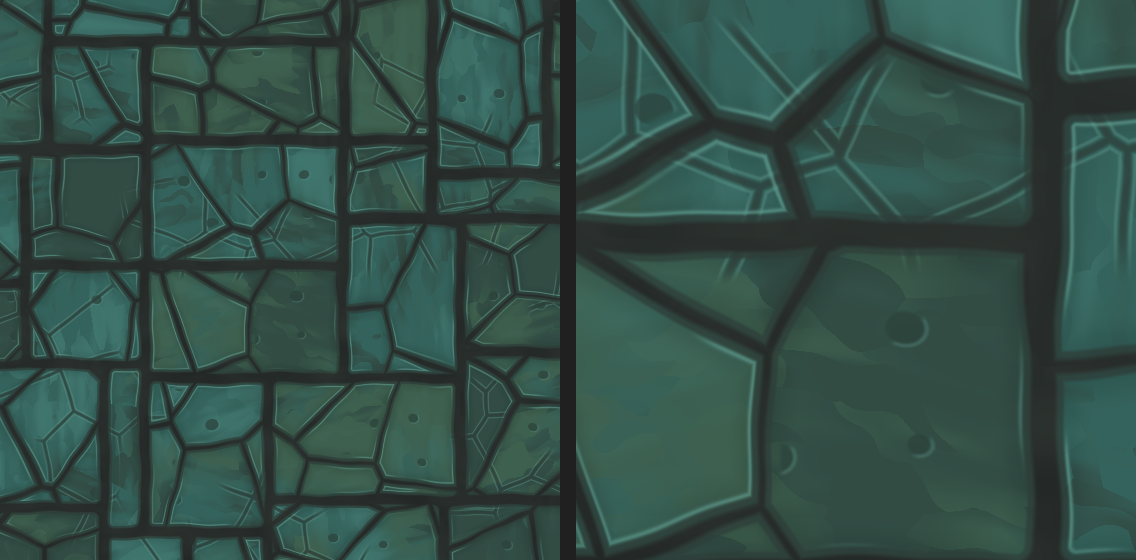
Left: the whole. Right: its middle third, enlarged.
Reproduce this texture procedurally as a WebGL 2 fragment shader.

```glsl
#version 300 es
precision highp float;
// Painted wall of teal and mossy stone blocks, split into cracked, pitted shards.

uniform vec2 u_resolution;
out vec4 fragColor;

const float BLOCKS = 4.6;        // block grid cells across the canvas
const float SHARDS = 6.0;        // shard cells across the canvas
const float MORTAR = 0.0085;     // half width of the gap between blocks
const float CRACK = 0.0036;      // half width of the gap between shards
const float BEVEL = 0.0042;      // width of the dim chamfer
const float SOFT = 0.0013;       // edge softness
const float PITS = 14.0;         // pit cells across the canvas
const float PIT_CHANCE = 0.3;
const vec3 DEEP = vec3(0.135, 0.155, 0.148);
const vec3 GROUT = vec3(0.175, 0.198, 0.185);
const vec3 CHAMFER = vec3(0.18, 0.245, 0.225);
const vec3 SHADE = vec3(0.195, 0.30, 0.268);
const vec3 TEAL = vec3(0.205, 0.385, 0.36);
const vec3 MOSS = vec3(0.245, 0.375, 0.305);
const vec3 BRIGHT = vec3(0.25, 0.46, 0.43);
const vec3 GLINT = vec3(0.37, 0.60, 0.55);

float hash(vec2 p) {
  vec3 q = fract(p.xyx * vec3(0.1031, 0.1030, 0.0973));
  q += dot(q, q.yzx + 33.33);
  return fract((q.x + q.y) * q.z);
}

vec2 hash2(vec2 p) { return vec2(hash(p + 17.3), hash(p + 71.9)); }

mat2 turn(float a) { return mat2(cos(a), sin(a), -sin(a), cos(a)); }

float noise(vec2 p) {
  vec2 i = floor(p), f = fract(p);
  f = f * f * (3.0 - 2.0 * f);
  return mix(mix(hash(i), hash(i + vec2(1, 0)), f.x),
             mix(hash(i + vec2(0, 1)), hash(i + vec2(1, 1)), f.x), f.y);
}

// Layered sines that make straight lines look hand drawn
vec2 wobble(vec2 p) {
  return sin(p.yx * 31.0 + vec2(0.0, 2.0)) * 0.0016
       + sin(p.yx * 83.0 + p * 40.0) * 0.0008;
}

// Cellular noise: x = distance to the cell border, y = random value of the cell
vec2 cellular(vec2 p) {
  vec2 base = floor(p), nearest = vec2(0), owner = vec2(0);
  float best = 9.0, border = 9.0;
  for (int k = 0; k < 9; k++) {
    vec2 cell = base + vec2(k % 3 - 1, k / 3 - 1);
    vec2 r = cell + 0.08 + 0.84 * hash2(cell) - p;
    if (dot(r, r) < best) { best = dot(r, r); nearest = r; owner = cell; }
  }
  for (int k = 0; k < 25; k++) {
    vec2 cell = owner + vec2(k % 5 - 2, k / 5 - 2);
    vec2 r = cell + 0.08 + 0.84 * hash2(cell) - p;
    vec2 gap = r - nearest;
    if (dot(gap, gap) > 1e-4) border = min(border, dot(0.5 * (r + nearest), normalize(gap)));
  }
  return vec2(border, hash(owner + 5.5));
}

float seam(vec2 cell) { return 0.14 + 0.72 * hash(cell + 40.0); }

bool isUpright(vec2 cell) { return mod(cell.x + cell.y, 2.0) < 0.5; }

// Pinwheel layout: cells hold upright and level seams in turn; a block surrounds each grid corner
vec4 blockBounds(vec2 p) {
  vec2 c = floor(p), f = p - c, v = c;
  vec2 side = sign(f - seam(c));
  if (isUpright(c)) v += step(vec2(seam(c), seam(c + vec2(side.x, 0))), f);
  else v += step(vec2(seam(c + vec2(0, side.y)), seam(c)), f);
  float lowLeft = seam(v - 1.0) - 1.0, upRight = seam(v);
  float upLeft = seam(v - vec2(1, 0)), lowRight = seam(v - vec2(0, 1));
  return v.xyxy + (isUpright(v) ? vec4(lowLeft, lowRight - 1.0, upRight, upLeft)
                                : vec4(upLeft - 1.0, lowLeft, lowRight, upRight));
}

void main() {
  vec2 uv = gl_FragCoord.xy / min(u_resolution.x, u_resolution.y);
  float soft = max(SOFT, 0.7 / min(u_resolution.x, u_resolution.y));
  vec2 p = uv + wobble(uv);

  // Blocks with rounded corners
  vec4 bounds = blockBounds(p * BLOCKS);
  vec2 middle = 0.5 * (bounds.xy + bounds.zw);
  vec2 q = (abs(p * BLOCKS - middle) - 0.5 * (bounds.zw - bounds.xy)) / BLOCKS + 0.018;
  float inset = 0.018 - length(max(q, 0.0)) - min(max(q.x, q.y), 0.0);
  float blockId = hash(floor(middle * 37.0));

  // Shards, turned and stretched differently in each block
  vec2 local = turn(blockId * 6.28) * p * SHARDS * vec2(1.0, 1.0) + blockId * 50.0;
  vec2 shard = cellular(local * vec2(0.85, 1.15));
  float width = CRACK * (0.5 + noise(p * 13.0));
  float crack = shard.x / SHARDS - width + (blockId < 0.12 ? 1.0 : 0.0);
  float d = min(inset - MORTAR * (0.75 + 0.5 * noise(p * 9.0 + 30.0)), crack);

  // Brush dabs and broad patches of tone
  vec2 stroke = turn(0.25 + 1.3 * floor(shard.y * 3.0)) * p;
  float dab = cellular(stroke * vec2(17.0, 48.0) + 0.9 * noise(p * 40.0)).y;
  float patchTone = noise(p * 9.0 + shard.y * 20.0);
  float streak = noise(stroke * vec2(16.0, 85.0));
  float tone = 0.52 + 0.55 * (patchTone - 0.5) + 0.22 * (dab - 0.5)
             + 0.28 * (shard.y - 0.5) + 0.2 * (streak - 0.5);
  float moss = smoothstep(0.45, 0.75, 0.65 * hash(vec2(blockId * 91.0, 3.0))
             + 0.35 * noise(p * 11.0 + 8.0) + 0.16 * dab);
  tone -= 0.3 * step(0.84, blockId);
  vec3 face = mix(SHADE, mix(TEAL, MOSS, moss), smoothstep(0.22, 0.46, tone));
  face = mix(face, BRIGHT, smoothstep(0.52, 0.78, tone) * (1.0 - 0.7 * moss));
  face *= mix(0.88, 1.0, smoothstep(0.0, 0.022, d));

  // Hairline chips and short pale scratches
  float hair = cellular(p * 9.0 + 20.0).x / 9.0;
  float chipped = smoothstep(0.58, 0.7, noise(p * 7.0 + 60.0));
  face = mix(face, CHAMFER, 0.75 * chipped * (1.0 - smoothstep(0.001, 0.001 + 2.0 * soft, hair)));
  face = mix(face, GLINT, 0.4 * chipped * (1.0 - smoothstep(0.0, 1.5 * soft, abs(hair - 0.0045))));

  // Round pits with a lit lower rim
  vec2 pitCell = floor(p * PITS);
  vec2 toPit = fract(p * PITS) - 0.3 - 0.4 * hash2(pitCell);
  float pit = (length(toPit * vec2(1.0, 1.15)) - 0.09 - 0.08 * hash(pitCell + 9.0)) / PITS;
  float hasPit = step(hash(pitCell), PIT_CHANCE) * smoothstep(0.008, 0.014, d);
  face = mix(face, SHADE * 0.85, 0.7 * hasPit * (1.0 - smoothstep(-soft, soft, pit)));
  float rim = (1.0 - smoothstep(0.0, 2.0 * soft, abs(pit - 0.001))) * smoothstep(0.0, 0.1, toPit.x - toPit.y);
  face = mix(face, GLINT, 0.3 * hasPit * rim);

  // Worn light along the shard edges
  float edge = exp(-pow((d - BEVEL - 0.0016) / 0.0014, 2.0));
  face = mix(face, GLINT, 0.65 * edge * smoothstep(0.4, 0.75, noise(p * 15.0 + shard.y * 9.0)));

  // Gaps, chamfers and faces
  vec3 gap = mix(DEEP, GROUT, 0.65 * noise(p * 24.0) + 0.35 * streak);
  vec3 chamfer = mix(CHAMFER, face, 0.12 + 0.15 * streak);
  vec3 color = mix(gap, chamfer, smoothstep(-1.5 * soft, 1.5 * soft, d));
  color = mix(color, face, smoothstep(-soft, soft, d - BEVEL));
  fragColor = vec4(color, 1.0);
}
```
